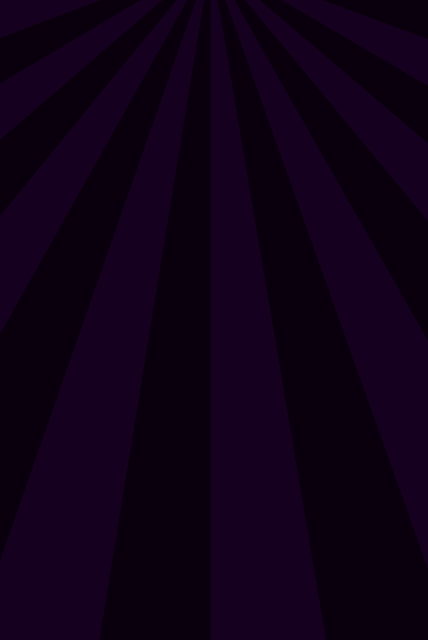
Give the GLSL for this background, as a Shadertoy shader.

```glsl
// Dark violet sunburst: wide rays fanning down from a point above the top edge.

const vec3 RAY_VIOLET = vec3(0.088, 0.0, 0.122);
const vec3 GAP_BLACK = vec3(0.04, 0.0, 0.05);

void mainImage(out vec4 fragColor, in vec2 fragCoord) {
    // Position relative to the hub, in canvas heights
    vec2 hub = vec2(0.4922 * iResolution.x / iResolution.y, 1.065);
    vec2 p = fragCoord / iResolution.y - hub;
    float soft = 0.7 / iResolution.y;

    // Angle from straight down, counted in ten-degree rays;
    // the innermost ray on each side is slightly narrower
    float angle = degrees(atan(abs(p.x), -p.y));
    float rays = (angle + (p.x < 0.0 ? 0.72 : 0.4)) / 10.0;

    // Alternating wave scaled to approximate distance from each ray edge
    float edgeDistance = sin(radians(180.0) * rays) * length(p) / 18.0;
    float wedge = smoothstep(-soft, soft, edgeDistance);

    // The two halves alternate in opposite order
    float rightHalf = smoothstep(-soft, soft, p.x);
    float light = mix(1.0 - wedge, wedge, rightHalf);

    fragColor = vec4(mix(GAP_BLACK, RAY_VIOLET, light), 1.0);
}
```
